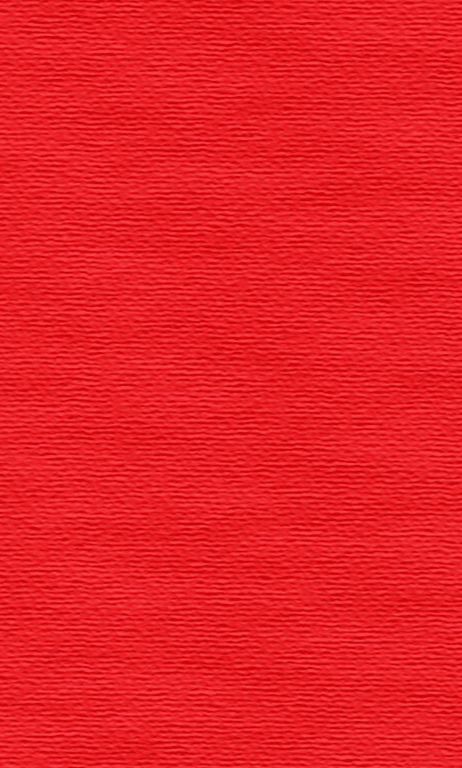
This texture is drawn by a Shadertoy shader. Its source:

```glsl
// Red ribbed paper: fine, nearly straight horizontal ridges with pebbly grain.
// Layered sines bend, fade and band the ridges; stretched cellular noise,
// differenced along the light direction, embosses the grain.

const float ROWS = 144.0;                     // ridges per canvas height
const vec2  GRAIN = vec2(95.0, 175.0);        // grain cells per canvas height
const vec2  LIGHT_STEP = vec2(0.0007, 0.0025); // emboss offset
const float WANDER = 0.15;                    // ridge bending, in periods
const float RIDGE_CONTRAST = 0.37;
const float GRAIN_CONTRAST = 0.62;
const float BAND_CONTRAST = 0.09;             // broad light and dark bands
const float PANEL_WIDTH = 0.156;              // embossing roller repeat
const float PANEL_START = 0.117;
const float PANEL_SHIFT = 0.13;               // ridge jump at each repeat
const float TAU = 6.2831853;

const vec3 SHADOW = vec3(0.79, 0.02, 0.04);
const vec3 BODY   = vec3(0.925, 0.115, 0.145);
const vec3 SHEEN  = vec3(0.975, 0.25, 0.28);
const vec3 DULL   = vec3(0.87, 0.14, 0.16);
const float BODY_TONE = 0.45;

vec2 hash2(vec2 cell) {
    vec3 q = fract(cell.xyx * vec3(0.1031, 0.1030, 0.0973));
    q += dot(q, q.yzx + 33.33);
    return fract((q.xx + q.yz) * q.zy);
}

// Distance to the nearest scattered grain centre.
float cellular(vec2 p) {
    vec2 cell = floor(p);
    vec2 local = fract(p);
    float nearest = 8.0;
    for (int y = -1; y <= 1; y++) {
        for (int x = -1; x <= 1; x++) {
            vec2 offset = vec2(x, y);
            vec2 d = offset + hash2(cell + offset) - local;
            nearest = min(nearest, dot(d, d));
        }
    }
    return sqrt(nearest);
}

// Irregular smooth field, roughly -1 to 1, from turned and warped sines.
float layeredSines(vec2 p) {
    float sum = 0.0;
    float weight = 0.5;
    for (int i = 0; i < 4; i++) {
        sum += weight * sin(p.x + 1.7 * sin(p.y));
        p = mat2(0.8, 0.6, -0.6, 0.8) * p * 1.63 + vec2(2.7, 5.1);
        weight *= 0.7;
    }
    return sum;
}

// Signed light on the ridges, positive on their lit sides.
float ridges(vec2 p) {
    float panel = (p.x - PANEL_START) / PANEL_WIDTH;
    float jump = PANEL_SHIFT * (floor(panel) + smoothstep(0.94, 1.0, fract(panel)));
    float bend = WANDER * layeredSines(p * vec2(110.0, 190.0));
    float strength = 0.9 + 0.4 * layeredSines(p * vec2(38.0, 115.0) + 4.0);
    return strength * sin(TAU * (p.y * ROWS + bend + jump));
}

// Light on the grain: height difference along the light direction.
float grainRelief(vec2 p) {
    return cellular((p - LIGHT_STEP * 0.5) * GRAIN)
         - cellular((p + LIGHT_STEP * 0.5) * GRAIN);
}

void mainImage(out vec4 fragColor, in vec2 fragCoord) {
    vec2 p = fragCoord / iResolution.y;

    float tone = 0.47 + RIDGE_CONTRAST * ridges(p)
                      + GRAIN_CONTRAST * grainRelief(p)
                      + BAND_CONTRAST * layeredSines(p * vec2(11.0, 46.0) + 7.0);
    tone = clamp(tone, 0.0, 1.0);

    // Shadow to body to sheen, with a few duller flecks in the body tones.
    vec3 color = mix(SHADOW, BODY, min(tone / BODY_TONE, 1.0));
    color = mix(color, SHEEN, max(tone - BODY_TONE, 0.0) / (1.0 - BODY_TONE));
    float nearBody = 1.0 - smoothstep(0.08, 0.25, abs(tone - BODY_TONE));
    float fleck = smoothstep(0.2, 0.6, layeredSines(p * vec2(210.0, 340.0) + 11.0));
    color = mix(color, DULL, 0.7 * fleck * nearBody);

    fragColor = vec4(color, 1.0);
}
```
